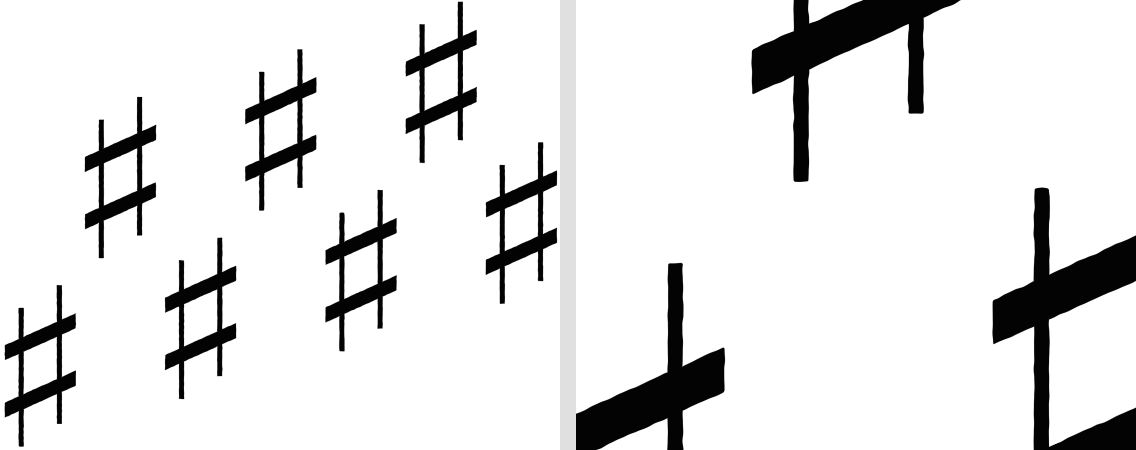
Left: the whole. Right: its middle third, enlarged.
Reproduce this pattern procedurally as a WebGL 2 fragment shader.

```glsl
#version 300 es
precision highp float;
// Seven black sharp signs on white, climbing to the right in two staggered rows.
// Each sign is a distance function: two upright stems and two slanted bars,
// with edges made slightly ragged by value noise. Unit: the canvas height.

#define COUNT 7
#define FIRST_CENTER vec2(0.0895, 0.1869)
#define STEP vec2(0.1782, 0.0529)
#define ROW_LIFT 0.3657
#define STEM_OFFSET vec2(0.0425, 0.0252)
#define STEM_HALF vec2(0.0056, 0.1540)
#define BAR_HALF vec2(0.0789, 0.0167)
#define BAR_OFFSET 0.0637
#define BAR_SLOPE 0.451
#define CORNER 0.0015
#define ROUGHNESS 0.0010
#define ROUGH_SCALE 150.0

uniform vec2 u_resolution;
out vec4 fragColor;

const vec3 PAPER = vec3(1.0);
const vec3 INK = vec3(0.01);

float hash(vec2 p) {
    return fract(sin(dot(p, vec2(127.1, 311.7))) * 43758.5453);
}

float noise(vec2 p) {
    vec2 i = floor(p), f = fract(p);
    f = f * f * (3.0 - 2.0 * f);
    float low = mix(hash(i), hash(i + vec2(1, 0)), f.x);
    float high = mix(hash(i + vec2(0, 1)), hash(i + vec2(1, 1)), f.x);
    return mix(low, high, f.y);
}

// Signed distance from per-axis excesses, with slightly rounded corners
float roundedEdge(vec2 d) {
    d += CORNER;
    return length(max(d, 0.0)) + min(max(d.x, d.y), 0.0) - CORNER;
}

float sharpSign(vec2 p) {
    // Stems: a half turn carries one onto the other
    vec2 s = p.x < 0.0 ? -p : p;
    float stems = roundedEdge(abs(s - STEM_OFFSET) - STEM_HALF);

    // Bars: sheared boxes with vertical ends
    float y = abs(p.y - BAR_SLOPE * p.x - 0.001) - BAR_OFFSET;
    float across = (abs(y) - BAR_HALF.y) / sqrt(1.0 + BAR_SLOPE * BAR_SLOPE);
    float bars = roundedEdge(vec2(abs(p.x) - BAR_HALF.x, across));

    return min(stems, bars);
}

void main() {
    vec2 p = gl_FragCoord.xy / u_resolution.y;

    // Signs alternate between the lower and the upper row
    float d = 1e3;
    for (int i = 0; i < COUNT; i++) {
        vec2 center = FIRST_CENTER + float(i) * STEP;
        center.y += float(i % 2) * ROW_LIFT;
        d = min(d, sharpSign(p - center));
    }

    // Ragged print edge
    d += ROUGHNESS * (noise(p * ROUGH_SCALE) - 0.5);

    float aa = 0.7 / u_resolution.y;
    fragColor = vec4(mix(INK, PAPER, smoothstep(-aa, aa, d)), 1.0);
}
```
